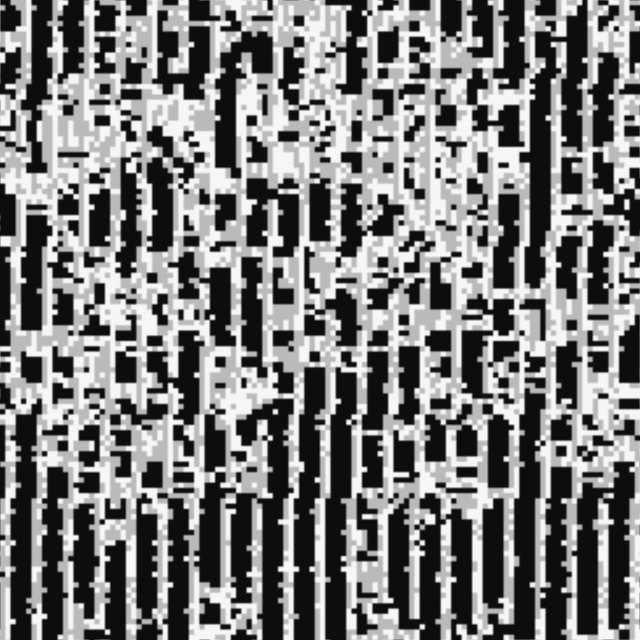
A Shadertoy shader for this pattern:

```glsl
// Broken black vertical bars on a grid of soft grey and white cells.

#define CELLS 122.0      // cells along the canvas height
#define PERIOD 6.0       // cells from bar to bar
#define BAR 4.0          // cells across one bar
#define BAND 16.0        // rows that share one sideways shift
#define UNREST 0.51      // level above which bars break into grains
#define GRAIN_DARK 0.37  // share of black in broken areas
#define NIBBLE 0.11      // share of missing cells on bar edges
#define SOFT 0.3         // half width of the cell edges, in cells
#define BLACK 0.05
#define GREY 0.73
#define WHITE 0.965

float hash(vec2 p) {
    return fract(sin(dot(p, vec2(127.1, 311.7))) * 43758.5453);
}

float noise(vec2 p) {
    vec2 i = floor(p), f = fract(p);
    f = f * f * (3.0 - 2.0 * f);
    return mix(mix(hash(i), hash(i + vec2(1, 0)), f.x),
               mix(hash(i + vec2(0, 1)), hash(i + vec2(1, 1)), f.x), f.y);
}

// How strongly the bars are broken up around a row of one bar
float unrest(float bar, float row) {
    float y = row / CELLS;
    float patches = noise(vec2(bar * 0.45, row * 0.075) + 31.0);
    float runs = noise(vec2(bar * 7.0, row * 0.23 + 90.0));
    float bump = (y - 0.77) / 0.13;
    float trend = 0.2 * exp(-bump * bump) - 0.13 * (1.0 - smoothstep(0.1, 0.45, y));
    return 0.5 * patches + 0.5 * runs + trend;
}

// Is the cell black?
bool isDark(vec2 id, float x, float bar, float slot) {
    bool inBar = slot < BAR;
    if (unrest(bar, id.y) < UNREST) {
        bool edge = slot < 0.5 || slot > BAR - 1.5;
        float h = hash(id + 17.0);
        return inBar ? !(edge && h < NIBBLE) : h < 0.02;
    }
    // Grains two cells wide, one or two cells tall
    float row = floor((id.y + floor(2.0 * hash(vec2(bar, 5.0)))) / 2.0);
    if (hash(vec2(bar, row) + 61.0) < 0.4) row = id.y + 200.0;
    float offset = step(0.6, hash(vec2(bar, row) + 43.0));
    float grain = hash(vec2(floor((x + offset) / 2.0), row) + 7.0);
    return grain < (inBar ? GRAIN_DARK : 0.08);
}

// Grey or white, in short upright runs
float lightTone(vec2 id, float slot) {
    float start = floor(4.0 * hash(vec2(id.x, 3.0)));
    float run = hash(vec2(id.x, floor((id.y + start) / 4.0)) + 23.0);
    float level = 0.55 * run + 0.45 * hash(id + 71.0);
    if (slot > BAR - 0.5) level += slot > BAR + 0.5 ? 0.16 : -0.12;
    return level > 0.51 ? WHITE : GREY;
}

float cellTone(vec2 id) {
    float band = floor((id.y + 5.0) / BAND);
    float x = id.x - 2.0 - floor(0.6 * band + 0.3);
    float bar = floor(x / PERIOD);
    float slot = x - bar * PERIOD;
    return isDark(id, x, bar, slot) ? BLACK : lightTone(id, slot);
}

void mainImage(out vec4 fragColor, in vec2 fragCoord) {
    vec2 p = fragCoord / iResolution.y * CELLS - 0.5;
    vec2 id = floor(p);
    vec2 f = smoothstep(0.5 - SOFT, 0.5 + SOFT, fract(p));

    // Blend the four nearest cells across a narrow seam
    float low = mix(cellTone(id), cellTone(id + vec2(1, 0)), f.x);
    float high = mix(cellTone(id + vec2(0, 1)), cellTone(id + vec2(1, 1)), f.x);
    fragColor = vec4(vec3(mix(low, high, f.y)), 1.0);
}
```
